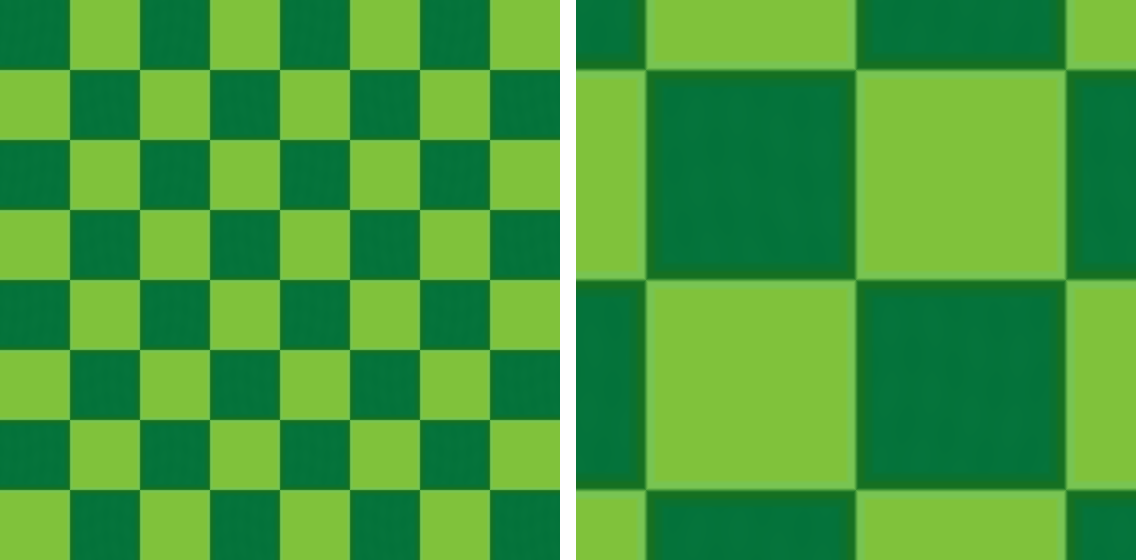
Left: the whole. Right: its middle third, enlarged.
A WebGL 2 fragment shader for this pattern:

```glsl
#version 300 es
precision highp float;
// Two-tone green checkerboard, eight by eight, with softly rimmed squares.

uniform vec2 u_resolution;
out vec4 fragColor;

const float CELLS = 8.0;
const vec3 LIME = vec3(0.502, 0.761, 0.230);
const vec3 LIME_RIM = vec3(0.470, 0.768, 0.325);
const vec3 FOREST = vec3(0.016, 0.451, 0.230);
const vec3 FOREST_HALO = vec3(0.040, 0.442, 0.190);
const vec3 FOREST_RIM = vec3(0.085, 0.440, 0.130);

// Widths below are fractions of one square.
const float EDGE_SOFTNESS = 0.014;
const float LIME_RIM_WIDTH = 0.042;
const float FOREST_RIM_WIDTH = 0.042;
const float FOREST_HALO_WIDTH = 0.080;
const float RIM_SOFTNESS = 0.012;
const float MOTTLE = 0.004;

// Distance to the nearest inner grid line; the canvas border has none.
float gridDistance(vec2 p) {
    vec2 line = clamp(floor(p + 0.5), 1.0, CELLS - 1.0);
    vec2 d = abs(p - line);
    return min(d.x, d.y);
}

// One near a grid line, zero beyond the given width.
float rim(float d, float width, float soft) {
    return 1.0 - smoothstep(width - soft, width + soft, d);
}

// Faint layered ripples, mostly vertical.
float mottle(vec2 p) {
    return 0.6 * sin(31.0 * p.x + 2.0 * sin(3.0 * p.y))
         + 0.4 * sin(19.0 * p.y + 1.7 * sin(7.0 * p.x));
}

void main() {
    vec2 p = CELLS * gl_FragCoord.xy / u_resolution;
    float pixel = CELLS / min(u_resolution.x, u_resolution.y);
    float d = gridDistance(p);

    // Signed distance: positive inside lime squares.
    vec2 cell = floor(p);
    float side = 1.0 - 2.0 * mod(cell.x + cell.y, 2.0);
    float soft = max(RIM_SOFTNESS, 0.5 * pixel);

    // Rims inside each kind of square
    vec3 lime = mix(LIME, LIME_RIM, rim(d, LIME_RIM_WIDTH, soft));
    vec3 forest = mix(FOREST + MOTTLE * mottle(p), FOREST_HALO,
                      rim(d, FOREST_HALO_WIDTH, soft));
    forest = mix(forest, FOREST_RIM, rim(d, FOREST_RIM_WIDTH, soft));

    // Soft seam between squares
    float edge = max(EDGE_SOFTNESS, 0.75 * pixel);
    fragColor = vec4(mix(forest, lime, smoothstep(-edge, edge, side * d)), 1.0);
}
```
